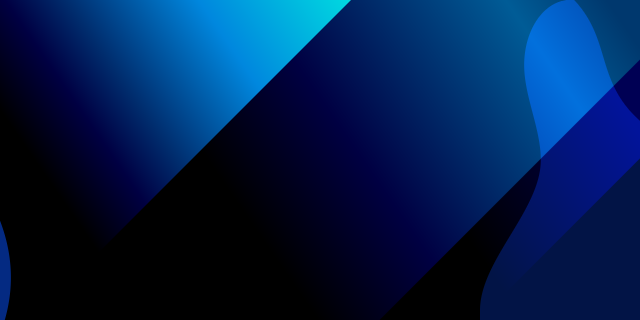
Give the GLSL for this background, as a WebGL 1 fragment shader.

```glsl
precision highp float;
// Dark diagonal ribbons, each lit by a slanted colour ramp from black to blue,
// with translucent wavy shapes adding blue light at the right and lower left.
// Ribbons are cut along x + y; the shapes are bounded by smooth curves.

uniform vec2 u_resolution;

// Layout: x runs 0..2 to the right, y runs 0..1 downwards
const vec2 LIGHT_AXIS = vec2(0.823, -0.568);
const float FIRST_CUT = 1.097;
const float SECOND_CUT = 2.186;
const float THIRD_CUT = 2.495;

const vec3 BLACK = vec3(0.0);
const vec3 NAVY = vec3(0.0, 0.0, 0.26);
const vec3 DEEP_BLUE = vec3(0.0, 0.175, 0.43);
const vec3 AZURE = vec3(0.0, 0.53, 0.87);
const vec3 CYAN = vec3(0.0, 0.85, 0.88);
const vec3 TEAL = vec3(0.0, 0.36, 0.59);
const vec3 DUSK = vec3(0.0, 0.22, 0.43);
const vec3 INDIGO = vec3(0.0, 0.0, 0.33);
const vec3 WAVE_GLOW = vec3(0.008, 0.08, 0.275);
const vec3 CORNER_GLOW = vec3(0.016, 0.165, 0.51);

// Linear progress from a to b, clamped
float ramp(float a, float b, float t) {
  return clamp((t - a) / (b - a), 0.0, 1.0);
}

vec3 brightRibbon(float t) {
  vec3 c = mix(BLACK, NAVY, ramp(-0.195, 0.013, t));
  c = mix(c, DEEP_BLUE, ramp(0.013, 0.17, t));
  c = mix(c, AZURE, ramp(0.17, 0.51, t));
  return mix(c, CYAN, ramp(0.51, 0.90, t));
}

vec3 middleRibbon(float t) {
  vec3 c = mix(BLACK, NAVY, ramp(0.25, 0.65, t));
  c = mix(c, TEAL, ramp(0.65, 1.30, t));
  return mix(c, DUSK, ramp(1.30, 1.56, t));
}

vec3 lowerRibbon(float t) {
  return mix(BLACK, INDIGO, ramp(0.78, 1.41, t));
}

// Positive inside the large wave, between its left and right outlines
float waveField(vec2 p) {
  float rise = clamp((0.203 - p.y) / 0.203, 0.0, 1.0);
  float left = 1.638 + 0.143 * (1.0 - sqrt(1.0 - rise * rise));
  left += 0.052 * smoothstep(0.203, 0.50, p.y);
  left -= 0.190 * smoothstep(0.50, 0.97, p.y);
  float d = p.y - 0.177;
  float right = 1.885 + 0.30 * d + 6.78 * d * d * d;
  return min(p.x - left, right - p.x);
}

// Positive inside the small bulge on the left border
float cornerField(vec2 p) {
  float d = p.y - 0.867;
  return 0.034 - 1.08 * d * d - p.x;
}

// Antialiased coverage of a signed distance
float coverage(float dist, float pixel) {
  return clamp(dist / pixel + 0.5, 0.0, 1.0);
}

// Turns the wave field into an approximate distance by its local slope
float waveDistance(vec2 p, float pixel) {
  float f = waveField(p);
  vec2 slope = vec2(waveField(p + vec2(pixel, 0.0)) - f,
                    waveField(p + vec2(0.0, pixel)) - f) / pixel;
  return f / max(length(slope), 1.0);
}

void main() {
  vec2 uv = gl_FragCoord.xy / u_resolution;
  vec2 p = vec2(2.0 * uv.x, 1.0 - uv.y);
  float pixel = 1.0 / u_resolution.y;
  float t = dot(p, LIGHT_AXIS);
  float across = p.x + p.y;
  float diagonal = 0.7071;

  // Ribbons, layered from the lower right to the upper left
  vec3 color = BLACK;
  color = mix(color, lowerRibbon(t), coverage((THIRD_CUT - across) * diagonal, pixel));
  color = mix(color, middleRibbon(t), coverage((SECOND_CUT - across) * diagonal, pixel));
  color = mix(color, brightRibbon(t), coverage((FIRST_CUT - across) * diagonal, pixel));

  // Translucent shapes add their light
  color += WAVE_GLOW * coverage(waveDistance(p, pixel), pixel);
  color += CORNER_GLOW * coverage(cornerField(p), pixel);

  gl_FragColor = vec4(color, 1.0);
}
```
